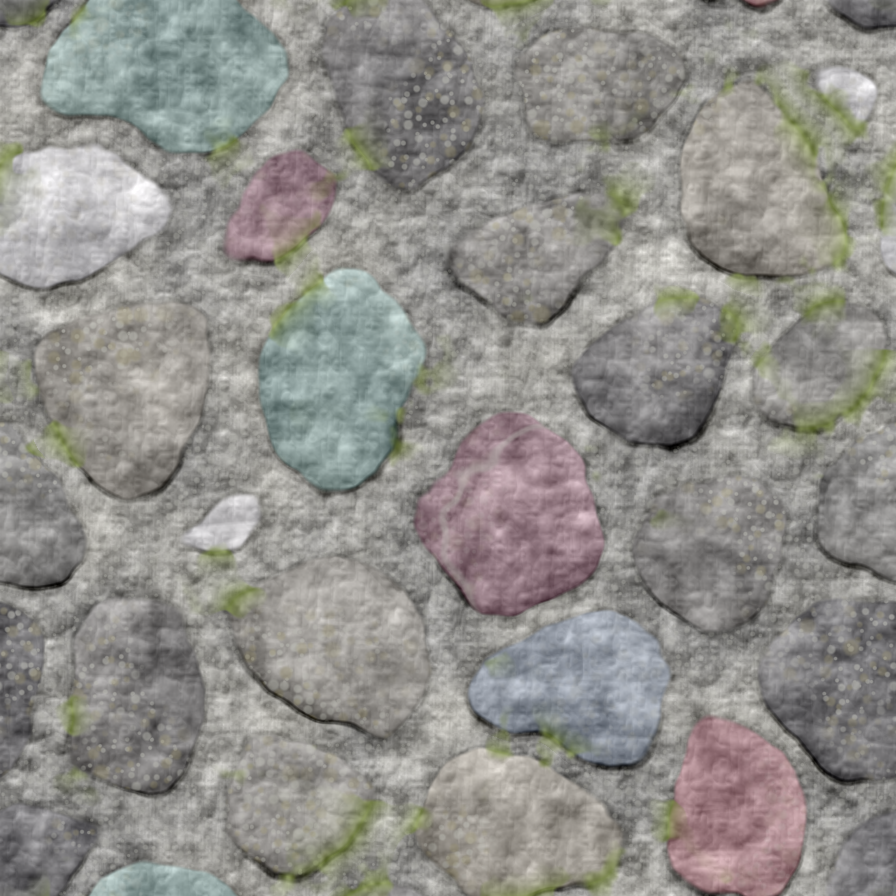
Write a three.js fragment shader that draws this texture.

```glsl
varying vec2 vUv;

const vec2 GRID = vec2(4.0, 6.0);
const vec3 MORTAR = vec3(0.615, 0.61, 0.595);
const vec3 LICHEN = vec3(0.73, 0.73, 0.70);
const vec3 OCHRE = vec3(0.63, 0.60, 0.47);
const vec3 MOSS = vec3(0.50, 0.56, 0.29);

struct Stone {
  vec2 cell;     // wrapped grid cell
  float edge;    // distance to the outline, positive inside
  vec2 outward;  // direction to the closest side
};

vec2 hash2(vec2 p) {
  vec3 q = fract(p.xyx * vec3(0.1031, 0.1030, 0.0973));
  q += dot(q, q.yzx + 33.33);
  return fract((q.xx + q.yz) * q.zy);
}

// Value noise that wraps after freq cells
float noise(vec2 uv, float freq, float seed) {
  vec2 p = uv * freq;
  vec2 i = floor(p);
  vec2 f = p - i;
  vec2 u = f * f * (3.0 - 2.0 * f);
  vec2 a = mod(i, freq) + seed;
  vec2 b = mod(i + 1.0, freq) + seed;
  return mix(mix(hash2(a).x, hash2(vec2(b.x, a.y)).x, u.x),
             mix(hash2(vec2(a.x, b.y)).x, hash2(b).x, u.x), u.y);
}

float fbm(vec2 uv, float freq, float seed) {
  float sum = 0.0, amp = 0.533;
  for (int k = 0; k < 4; k++) {
    sum += amp * noise(uv, freq, seed);
    freq *= 2.0;
    amp *= 0.5;
    seed += 19.0;
  }
  return sum;
}

// Creased height of broken rock
float crags(vec2 uv, float freq, float seed) {
  float sum = 0.0, amp = 0.5;
  for (int k = 0; k < 5; k++) {
    sum += amp * abs(2.0 * noise(uv, freq, seed) - 1.0);
    freq *= 2.0;
    amp *= 0.55;
    seed += 23.0;
  }
  return sum;
}

float slopeLight(vec2 uv, float freq, float seed) {
  return crags(uv, freq, seed) - crags(uv + vec2(-0.0015, 0.004), freq, seed);
}

// Scattered round specks with random radii
float specks(vec2 uv, float freq, float seed) {
  vec2 p = uv * freq;
  float mask = 0.0;
  for (int y = -1; y <= 1; y++)
  for (int x = -1; x <= 1; x++) {
    vec2 cell = floor(p) + vec2(x, y);
    vec2 r = hash2(mod(cell, freq) + seed);
    float radius = mix(0.1, 0.5, r.x * r.y);
    mask = max(mask, 1.0 - smoothstep(radius * 0.6, radius + 0.1, length(cell + r - p)));
  }
  return mask;
}

// Staggered stone centre in xy, size weight in z
vec3 site(vec2 cell) {
  vec2 id = mod(cell, GRID);
  vec2 jitter = (hash2(id + 7.0) - 0.5) * vec2(0.6, 0.5);
  float stagger = 0.5 * mod(id.y, 2.0) - 0.25;
  return vec3((cell + 0.5 + jitter + vec2(stagger, 0.0)) / GRID, 0.018 * hash2(id + 31.0).x);
}

float power(vec3 s, vec2 uv) {
  return dot(s.xy - uv, s.xy - uv) - s.z;
}

// Weighted cells with rounded corners
Stone findStone(vec2 uv) {
  vec2 home = floor(uv * GRID), cell = home;
  vec3 own = site(home);
  for (int y = -2; y <= 2; y++)
  for (int x = -2; x <= 2; x++) {
    vec2 c = home + vec2(x, y);
    vec3 s = site(c);
    if (power(s, uv) < power(own, uv)) { own = s; cell = c; }
  }
  float sum = 0.0;
  vec2 outward = vec2(0.0);
  for (int y = -2; y <= 2; y++)
  for (int x = -2; x <= 2; x++) {
    vec3 s = site(home + vec2(x, y));
    vec2 across = s.xy - own.xy;
    float gap = length(across);
    if (gap > 0.001) {
      float w = exp(-45.0 * (power(s, uv) - power(own, uv)) / (2.0 * gap));
      sum += w;
      outward += w * across / gap;
    }
  }
  cell = mod(cell, GRID);
  float joint = mix(0.007, 0.024, hash2(cell + 53.0).x);
  return Stone(cell, -log(sum) / 45.0 - joint, outward / sum);
}

// Each slot from 0 to 23 occurs once
vec3 stoneColor(float slot) {
  if (slot < 8.0) return mix(vec3(0.47, 0.465, 0.475), vec3(0.54, 0.53, 0.52), slot / 7.0);
  if (slot < 15.0) return mix(vec3(0.57, 0.565, 0.56), vec3(0.64, 0.62, 0.59), (slot - 8.0) / 6.0);
  if (slot < 18.0) return vec3(0.76, 0.755, 0.765);
  if (slot < 19.0) return vec3(0.62, 0.645, 0.685);
  if (slot < 21.0) return vec3(0.575, 0.645, 0.635);
  if (slot < 22.0) return vec3(0.67, 0.535, 0.555);
  return vec3(0.59, 0.49, 0.525);
}

vec3 paintStone(vec2 uv, float slot, float seed) {
  vec3 color = stoneColor(slot);
  float blotch = fbm(uv, 11.0, seed);
  float grain = fbm(uv, 52.0, seed + 5.0) - 0.5;
  color += 0.30 * (blotch - 0.5) * vec3(1.0, 0.98, 0.94) + 0.36 * grain;
  color += 1.25 * slopeLight(uv, 9.0, seed);
  // Lichen, mostly on the grey stones
  float patches = smoothstep(0.46, 0.66, fbm(uv, 8.0, seed + 71.0));
  float grey = 1.0 - 0.7 * step(15.0, slot);
  color = mix(color, LICHEN, 0.55 * grey * patches * specks(uv, 72.0, 11.0));
  color = mix(color, OCHRE, 0.4 * grey * patches * specks(uv, 43.0, 29.0));
  // Pale veins in the purple stones
  float vein = 1.0 - smoothstep(0.004, 0.025, abs(fbm(uv, 5.0, seed + 37.0) - 0.5));
  return mix(color, LICHEN, 0.4 * vein * step(22.0, slot));
}

vec3 paintMortar(vec2 uv) {
  float tone = fbm(uv, 10.0, 83.0) - 0.5;
  float grit = fbm(uv, 60.0, 97.0) - 0.5;
  vec3 color = MORTAR + 0.26 * tone * vec3(1.0, 0.97, 0.86) + 0.42 * grit;
  color += 0.95 * slopeLight(uv, 16.0, 113.0);
  return mix(color, LICHEN, 0.35 * specks(uv, 84.0, 41.0));
}

void main() {
  vec2 warp = vec2(fbm(vUv, 7.0, 3.0), fbm(vUv, 7.0, 61.0)) - 0.5;
  Stone stone = findStone(vUv + 0.075 * warp);
  float slot = mod(7.0 * (stone.cell.x + GRID.x * stone.cell.y), 24.0);

  // Rounded stone rims, lit from above
  vec3 face = paintStone(vUv, slot, 13.0 * slot + 2.0);
  face += 0.10 * stone.outward.y * exp(-70.0 * max(stone.edge, 0.0));
  vec3 color = mix(paintMortar(vUv), face, smoothstep(-0.002, 0.003, stone.edge));

  // Crevices and shade below the stones
  float under = smoothstep(0.1, 0.9, -stone.outward.y);
  float broken = smoothstep(0.35, 0.6, fbm(vUv, 14.0, 131.0));
  float crevice = 1.0 - smoothstep(0.001, 0.005, abs(stone.edge + 0.001));
  color -= crevice * (0.07 + 0.25 * under * broken);
  color -= (0.03 + 0.07 * under) * exp(-90.0 * abs(stone.edge));

  // Moss tufts along the joints
  float moss = smoothstep(0.66, 0.72, fbm(vUv, 12.0, 149.0)) * exp(-90.0 * abs(stone.edge));
  color = mix(color, MOSS + 0.3 * (noise(vUv, 140.0, 9.0) - 0.5), 0.8 * moss);

  gl_FragColor = vec4(clamp(color, 0.0, 1.0), 1.0);
}
```
